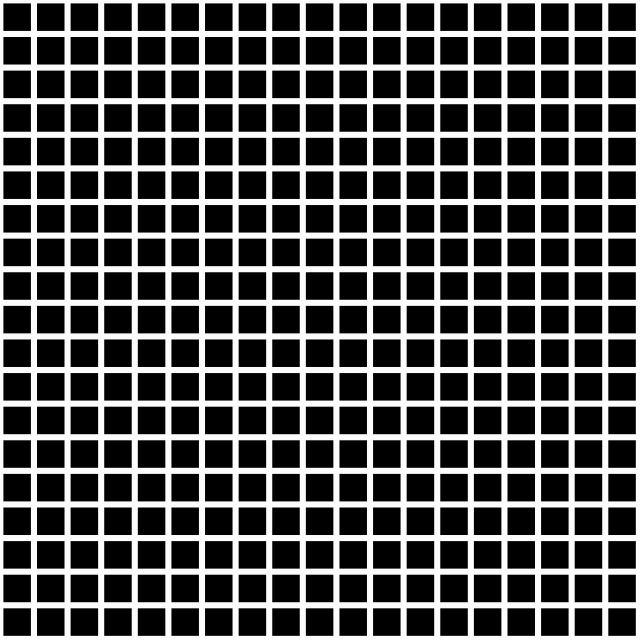
A Shadertoy shader for this pattern:

```glsl
#define REPEATS 19.0
#define PITCH 0.05251
#define TILE_SIDE 0.04298
#define FIRST_CENTER vec2(0.0268, 0.0280)
#define TILE_COLOR vec3(0.0)
#define LINE_COLOR vec3(0.99)

// Offset from the center of the nearest tile, limited to the grid
vec2 tileOffset(vec2 p) {
    vec2 cell = clamp(round((p - FIRST_CENTER) / PITCH), 0.0, REPEATS - 1.0);
    return p - FIRST_CENTER - cell * PITCH;
}

// Share of a pixel covered by the square tile, axis by axis
float tileCoverage(vec2 offset, vec2 pixel) {
    vec2 inside = clamp((0.5 * TILE_SIDE - abs(offset)) / pixel + 0.5, 0.0, 1.0);
    return inside.x * inside.y;
}

void mainImage(out vec4 fragColor, in vec2 fragCoord) {
    vec2 uv = fragCoord / iResolution.xy;
    float coverage = tileCoverage(tileOffset(uv), 1.0 / iResolution.xy);
    fragColor = vec4(mix(LINE_COLOR, TILE_COLOR, coverage), 1.0);
}
```
